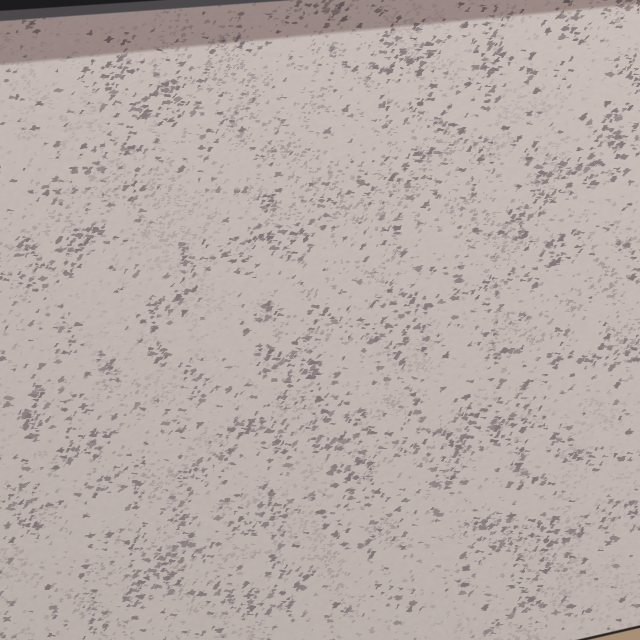
Write a WebGL 2 fragment shader that draws this texture.

```glsl
#version 300 es
precision highp float;
// A pale speckled stone panel, seen at a slight tilt under a dark rim and its shadow.
// Jittered cells hold ragged slanted flakes; layered smooth noise gathers them
// into clumps, with a crisp dark layer over a finer, fainter one.
uniform vec2 u_resolution;
out vec4 fragColor;

vec3 hash3(vec2 p) {
    vec3 q = fract(p.xyx * vec3(0.1031, 0.1030, 0.0973));
    q += dot(q, q.yxz + 33.33);
    return fract((q.xxy + q.yzz) * q.zyx);
}

float valueNoise(vec2 p) {
    vec2 cell = floor(p), f = fract(p);
    f = f * f * (3.0 - 2.0 * f);
    float low = mix(hash3(cell).x, hash3(cell + vec2(1, 0)).x, f.x);
    float high = mix(hash3(cell + vec2(0, 1)).x, hash3(cell + vec2(1, 1)).x, f.x);
    return mix(low, high, f.y);
}

// Layered noise that decides where flakes gather.
float clumping(vec2 p) {
    return 0.55 * valueNoise(p * 27.0) + 0.27 * valueNoise(p * 10.0 + 40.0)
         + 0.18 * valueNoise(p * 60.0 + 90.0);
}

// Coverage by flakes: sparse is the stray share, clumped the share inside clumps.
float flakes(vec2 p, float scale, float sparse, float clumped, float seed) {
    vec2 q = p * scale * vec2(0.78, 1.25);
    q += 0.16 * sin(q.yx * vec2(4.3, 3.7) + seed) + 0.1 * sin(q.yx * vec2(9.1, 7.9) + q);
    vec2 home = floor(q);
    float pixel = scale / u_resolution.y;
    float cover = 0.0;
    for (int y = -1; y <= 1; y++) {
        for (int x = -1; x <= 1; x++) {
            vec2 cell = home + vec2(x, y);
            vec3 rnd = hash3(cell + 200.0 + seed);
            vec3 kind = hash3(cell + 517.0 + seed);
            vec2 place = (cell + 0.5) / (scale * vec2(0.78, 1.25));
            float chance = sparse + clumped * smoothstep(0.46, 0.76, clumping(place + seed));
            vec2 offset = q - cell - rnd.xy;
            offset.y += (kind.y - 0.5) * offset.x;
            float radius = mix(0.24, 0.62, rnd.z * rnd.z);
            float soft = 0.08 + 0.45 * pixel;
            float flake = 1.0 - smoothstep(radius - soft, radius + soft, length(offset));
            cover = max(cover, flake * step(kind.x, chance) * mix(0.65, 1.0, kind.z));
        }
    }
    return cover;
}

void main() {
    vec2 uv = gl_FragCoord.xy / u_resolution;
    vec2 p = gl_FragCoord.xy / u_resolution.y;
    float edge = 1.0 / u_resolution.y;

    // Flakes lean upward to the right.
    vec2 slanted = mat2(0.91, -0.42, 0.42, 0.91) * p + 3.0;

    // Lit stone, brighter toward the upper right, with a faint grain.
    float light = clamp(0.25 * uv.x + 0.75 * uv.y, 0.0, 1.0);
    vec3 color = mix(vec3(0.725, 0.684, 0.664), vec3(0.79, 0.745, 0.725), light);
    color += 0.016 * (valueNoise(slanted * vec2(150.0, 240.0)) - 0.5);

    // Faint fine flakes in broad clouds, then dark flakes.
    float cloud = smoothstep(0.25, 0.75, valueNoise(p * 6.0 + 11.0));
    float faint = flakes(slanted, 185.0, 0.09, 0.5, 7.0) * mix(0.35, 0.8, cloud);
    color = mix(color, vec3(0.60, 0.555, 0.56), faint);
    float dark = flakes(slanted, 118.0, 0.045, 0.55, 1.0);
    color = mix(color, vec3(0.475, 0.43, 0.445), dark * 0.9);

    // Shadow strip below the rim.
    float shadow = smoothstep(-0.004, 0.004, uv.y - 0.899 - 0.095 * uv.x);
    color *= mix(vec3(1.0), vec3(0.77, 0.725, 0.725), shadow);

    // Grey rim and the dark gap above it.
    float rim = uv.y - 0.967 - 0.072 * uv.x;
    color = mix(color, vec3(0.30, 0.285, 0.30), smoothstep(-edge, edge, rim));
    float gap = uv.y - 0.983 - 0.066 * uv.x;
    color = mix(color, vec3(0.11, 0.105, 0.115), smoothstep(-edge, edge, gap));

    // Tan ledge at the lower right, under a thin dark seam.
    float ledge = 0.23 * (uv.x - 0.9) - uv.y;
    color = mix(color, vec3(0.17, 0.14, 0.13), smoothstep(-edge, edge, ledge));
    color = mix(color, vec3(0.66, 0.56, 0.46), smoothstep(-edge, edge, ledge - 0.004));

    fragColor = vec4(color, 1.0);
}
```
